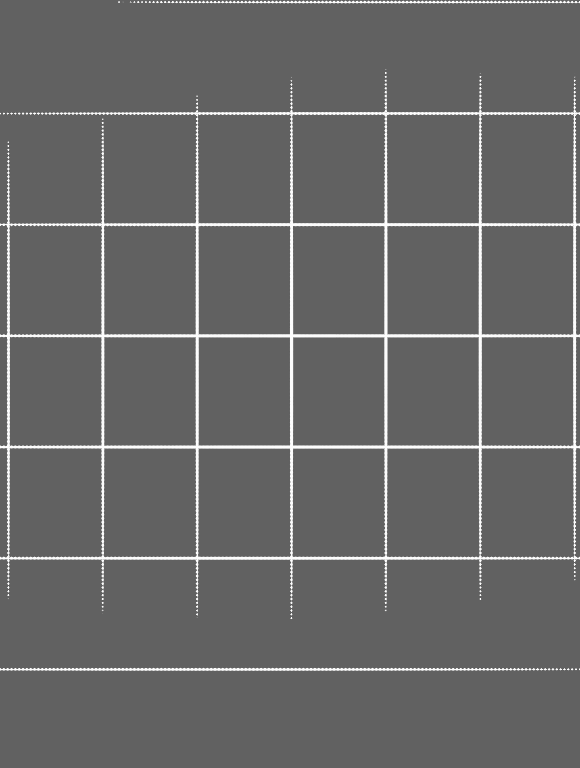
This pattern is drawn by a Shadertoy shader. Its source:

```glsl
const vec3 GROUND = vec3(0.38);
const vec3 LINE = vec3(0.99);

float hash(vec2 p) {
    return fract(sin(dot(p, vec2(127.1, 311.7))) * 43758.5453);
}

// Fraction of a pixel-wide box at offset d that lies inside a stroke
float boxCoverage(float d, float halfWidth, float pixel) {
    float lo = max(d - 0.5 * pixel, -halfWidth);
    float hi = min(d + 0.5 * pixel, halfWidth);
    return clamp((hi - lo) / pixel, 0.0, 1.0);
}

// Stroke that is solid where strong and breaks into dots where weak
float dottedStroke(float d, float along, float strength, float lineId, float pixel) {
    float beat = along / 0.005;
    float jitter = hash(vec2(floor(beat + 0.5), lineId)) - 0.5;
    float s = clamp(strength + 0.05 * jitter, 0.0, 1.0);
    float tooth = cos(6.28318 * beat) * (1.0 - s);
    float side = hash(vec2(lineId, 7.0)) < 0.5 ? -1.0 : 1.0;
    float halfWidth = 0.0021 * sqrt(s) + 0.0008 * tooth;
    float visible = smoothstep(0.0, 0.02, s);
    return visible * boxCoverage(d - side * 0.0003 * tooth, halfWidth, pixel);
}

// Falloff along a line: its reach shrinks away from the middle lines
float falloff(float offset, float reach, float fullReach) {
    return (reach * reach - offset * offset) / (fullReach * fullReach);
}

void mainImage(out vec4 fragColor, in vec2 fragCoord) {
    float pixel = 1.0 / iResolution.y;
    vec2 p = fragCoord * pixel;

    // Nearest grid line in each direction
    vec2 pitch = vec2(0.12285, 0.1448);
    vec2 start = vec2(0.0111, 0.1283);
    vec2 id = floor((p - start) / pitch + 0.5);
    vec2 line = start + id * pitch;
    vec2 d = p - line;

    // Upright lines, brightest along a slightly tilted axis
    float bow = line.x - 0.45;
    float upright = falloff(p.y - 0.546 - 0.078 * (line.x - 0.379),
                            0.354 - 0.29 * bow * bow, 0.354);

    // Level lines, fading first toward the top and the sides
    float rise = line.y - 0.5;
    float level = falloff(p.x - 0.392 - 0.23 * rise,
                          0.6 - rise * rise, 0.6);

    float ink = max(dottedStroke(d.x, p.y, upright, id.x, pixel),
                    dottedStroke(d.y, p.x, level, id.y + 20.0, pixel));
    fragColor = vec4(mix(GROUND, LINE, ink), 1.0);
}
```
